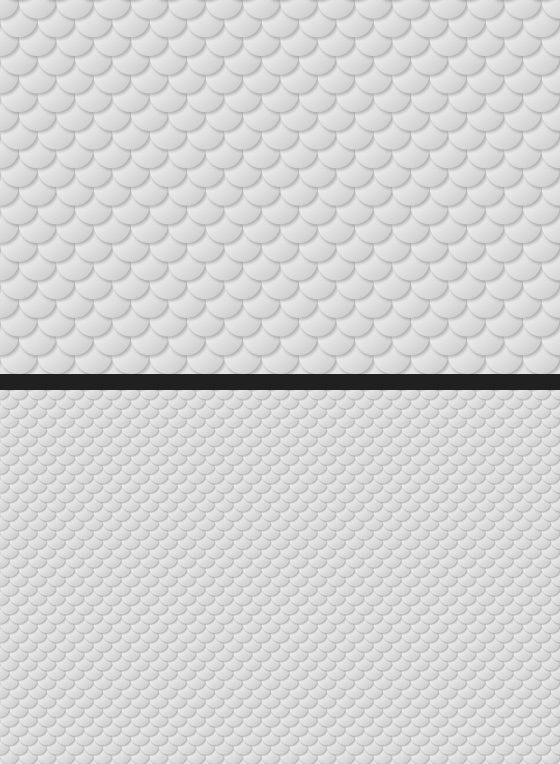
Top: one tile. Bottom: repeated 2 by 2.
This pattern is drawn by a WebGL 2 fragment shader. Its source:

```glsl
#version 300 es
precision highp float;
// Overlapping pale grey round scales, each shaded diagonally and casting a soft shadow.

uniform vec2 u_resolution;
out vec4 fragColor;

const float SCALES_ACROSS = 15.0;
const float ROWS_DOWN = 20.0;                     // even, so the stagger wraps
const vec3 LIGHT_GREY = vec3(0.950);
const vec3 DARK_GREY = vec3(0.812);
const vec2 SHADE_DIRECTION = vec2(0.64, -0.77);   // from light to dark
const vec2 SHADE_RANGE = vec2(-0.80, 1.0);        // in scale radii
const vec2 SHADOW_OFFSET = vec2(0.09, -0.06);     // in scale radii
const float SHADOW_INNER = -0.16;
const float SHADOW_OUTER = 0.21;
const float SHADOW_STRENGTH = 0.27;
const float EDGE_SOFTNESS = 0.7;                  // half width of edge smoothing

// Position relative to the nearest scale centre in a row; odd rows shift by one radius.
vec2 scaleLocal(vec2 p, float row) {
    float shift = mod(row, 2.0);
    return vec2(mod(p.x - shift + 1.0, 2.0) - 1.0, p.y - row);
}

float circleDistance(vec2 p) {
    return length(p) - 1.0;
}

vec3 scaleColor(vec2 local) {
    float t = dot(local, SHADE_DIRECTION) - SHADE_RANGE.x;
    return mix(LIGHT_GREY, DARK_GREY, clamp(t / (SHADE_RANGE.y - SHADE_RANGE.x), 0.0, 1.0));
}

void main() {
    // One unit is one scale radius; rows are one radius apart.
    vec2 p = gl_FragCoord.xy / u_resolution * vec2(2.0 * SCALES_ACROSS, ROWS_DOWN);
    float edge = EDGE_SOFTNESS * ROWS_DOWN / u_resolution.y;
    float baseRow = floor(p.y);
    vec3 color = mix(LIGHT_GREY, DARK_GREY, 0.5);

    // Paint upward, so every row overlaps and shades the one below it.
    for (int i = 0; i < 3; i++) {
        float row = baseRow + float(i);

        float shadowDistance = circleDistance(scaleLocal(p - SHADOW_OFFSET, row));
        float shadow = 1.0 - smoothstep(SHADOW_INNER, SHADOW_OUTER, shadowDistance);
        color *= 1.0 - SHADOW_STRENGTH * shadow;

        vec2 local = scaleLocal(p, row);
        float cover = 1.0 - smoothstep(-edge, edge, circleDistance(local));
        color = mix(color, scaleColor(local), cover);
    }

    fragColor = vec4(color, 1.0);
}
```
